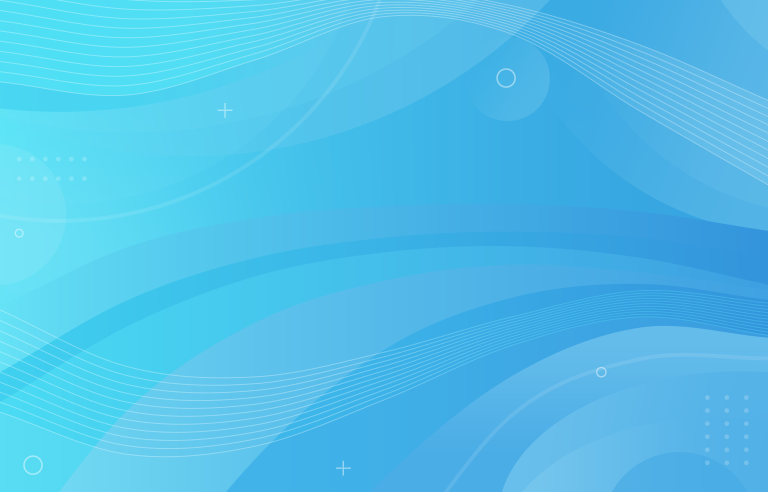
Write a Shadertoy shader that draws this background.

```glsl
// Canvas frame: 100 units wide, origin at the lower left
const vec2 FRAME = vec2(100.0, 64.06);
const int STRANDS = 11;
const float STRAND_WIDTH = 0.06;
const float STRAND_ALPHA = 0.32;
const float ARC_ALPHA = 0.10;
const float MARK_ALPHA = 0.45;
const float DOT_ALPHA = 0.2;

const vec3 CYAN = vec3(0.33, 0.90, 0.97);
const vec3 AQUA = vec3(0.25, 0.82, 0.94);
const vec3 PALE = vec3(0.47, 0.88, 0.96);
const vec3 MIST = vec3(0.53, 0.82, 0.94);
const vec3 SKY = vec3(0.28, 0.67, 0.90);
const vec3 BLUE = vec3(0.21, 0.64, 0.88);
const vec3 DEEP = vec3(0.20, 0.58, 0.86);
const vec3 WHITE = vec3(1.0);

// Wave heights at seven even steps across the canvas
const float RIBBON_A_TOP[7] = float[7](66.7, 64.1, 64.1, 65.6, 63.3, 58.2, 51.0);
const float RIBBON_A_LOW[7] = float[7](53.4, 51.7, 56.3, 61.9, 59.6, 49.6, 40.0);
const float RIBBON_B_TOP[7] = float[7](23.7, 16.3, 15.0, 18.2, 22.8, 26.2, 24.6);
const float RIBBON_B_LOW[7] = float[7](10.4, 4.9, 6.0, 12.0, 19.1, 22.8, 20.4);
const float CREST[7] = float[7](24.2, 31.9, 35.7, 37.2, 37.5, 36.5, 34.0);
const float SHADE[7] = float[7](15.6, 25.0, 30.5, 33.1, 33.9, 33.1, 30.6);
const float SWELL[7] = float[7](11.7, 21.6, 28.1, 31.2, 32.0, 30.5, 27.0);
const float VEIL[7] = float[7](-10.2, 10.7, 22.1, 27.5, 29.6, 28.6, 26.3);
const float TROUGH[7] = float[7](-40.0, -16.7, 4.4, 18.5, 25.3, 27.1, 25.0);
const float DUNE[7] = float[7](-53.0, -35.0, -16.7, 1.8, 15.1, 21.4, 20.1);
const float DUNE_ARC[7] = float[7](-75.0, -52.0, -30.0, -10.8, 10.0, 17.3, 17.4);

// Coverage with smooth edges
float pixel() { return FRAME.x / iResolution.x; }
float fill(float d) { return clamp(0.5 - d / pixel(), 0.0, 1.0); }
float stroke(float d, float w) { return fill(abs(d) - w); }

// Catmull-Rom curve through the wave heights
float height(float x, float h[7]) {
    float s = clamp(x, 0.0, 99.99) * 0.06;
    int i = int(s);
    float f = s - float(i), b = h[i], c = h[i + 1];
    float a = i > 0 ? h[max(i - 1, 0)] : 2.0 * b - c;
    float d = i < 5 ? h[min(i + 2, 6)] : 2.0 * c - b;
    return b + 0.5 * f * (c - a + f * (2.0 * a - 5.0 * b + 4.0 * c - d
        + f * (3.0 * (b - c) + d - a)));
}

// Signed distances, negative inside or below
float wave(vec2 p, float h[7]) {
    float slope = (height(p.x + 0.1, h) - height(p.x - 0.1, h)) / 0.2;
    return (p.y - height(p.x, h)) / sqrt(1.0 + slope * slope);
}
float disc(vec2 p, vec2 c, float r) { return length(p - c) - r; }
float oval(vec2 p, vec2 c, vec2 r) {
    vec2 q = (p - c) / r;
    float k = length(q);
    return k * (k - 1.0) / max(length(q / r), 1e-4);
}

float strands(float top, float low) {
    float ink = 0.0;
    for (int i = 0; i < STRANDS; i++)
        ink = max(ink, stroke(mix(top, low, float(i) / float(STRANDS - 1)), STRAND_WIDTH));
    return ink;
}
float plus(vec2 p, vec2 c) {
    vec2 q = abs(p - c);
    return fill(max(max(q.x, q.y) - 0.95, min(q.x, q.y) - 0.09));
}
float dots(vec2 p, vec2 start, vec2 gap, vec2 count) {
    vec2 cell = clamp(round((p - start) / gap), vec2(0.0), count - 1.0);
    return fill(disc(p, start + cell * gap, 0.3));
}
void paint(inout vec3 col, vec3 ink, float alpha) { col = mix(col, ink, clamp(alpha, 0.0, 1.0)); }

void mainImage(out vec4 fragColor, in vec2 fragCoord) {
    vec2 uv = fragCoord / iResolution.xy;
    vec2 p = uv * FRAME;

    // Backdrop and left glow
    vec3 col = mix(CYAN, BLUE, 1.0 - pow(1.0 - uv.x, 1.6));
    vec2 glow = (p - vec2(0, 31)) / vec2(24, 14);
    paint(col, PALE, 0.6 * exp(-dot(glow, glow)));

    // Upper left bowls
    paint(col, PALE, 0.12 * fill(disc(p, vec2(8.5, 76.8), 39.3)));
    paint(col, MIST, fill(disc(p, vec2(24.7, 107.9), 64.2)) * mix(0.04, 0.3, smoothstep(0.0, 0.65, uv.x)));
    paint(col, PALE, 0.13 * fill(disc(p, vec2(16.9, 115.4), 68.6)));
    paint(col, AQUA, 0.7 * fill(disc(p, vec2(7.8, 118.8), 69.3)) * (1.0 - smoothstep(0.1, 0.5, uv.x)));
    paint(col, WHITE, ARC_ALPHA * stroke(disc(p, vec2(7.8, 79.8), 44.5), 0.25));

    // Upper right folds and upper ribbon
    float lean = smoothstep(66.0, 104.0, p.x + 0.35 * (50.0 - p.y));
    paint(col, MIST, 0.34 * lean * fill(disc(p, vec2(104.2, 73.0), 39.6)));
    paint(col, MIST, 0.16 * lean * fill(disc(p, vec2(108.1, 71.5), 35.4)));
    float topA = wave(p, RIBBON_A_TOP), lowA = wave(p, RIBBON_A_LOW);
    paint(col, CYAN, 0.6 * fill(-lowA) * (1.0 - smoothstep(0.2, 0.5, uv.x)));
    paint(col, MIST, 0.3 * fill(-lowA) * fill(topA) * smoothstep(0.55, 1.0, uv.x));
    paint(col, MIST, 0.28 * fill(disc(p, vec2(117.2, 79.7), 28.1)));
    paint(col, WHITE, STRAND_ALPHA * strands(topA, lowA));

    // Middle waves, from back to front
    paint(col, mix(mix(PALE, CYAN, 0.5), DEEP, pow(uv.x, 0.8)), fill(wave(p, CREST)));
    paint(col, mix(AQUA, DEEP, uv.x), fill(wave(p, SHADE)));
    paint(col, mix(mix(CYAN, AQUA, 0.5), mix(SKY, DEEP, 0.5), uv.x), fill(wave(p, SWELL)));
    paint(col, mix(PALE, mix(SKY, DEEP, 0.4), pow(uv.x, 0.7)), fill(wave(p, VEIL)));
    float topB = wave(p, RIBBON_B_TOP), lowB = wave(p, RIBBON_B_LOW);
    paint(col, PALE, 0.3 * fill(lowB) * (1.0 - smoothstep(0.0, 0.4, uv.x)));
    float trough = fill(wave(p, TROUGH));
    paint(col, mix(vec3(0.24, 0.72, 0.92), DEEP, smoothstep(0.3, 1.1, uv.x)), trough);
    paint(col, SKY, 0.35 * fill(lowB) * trough);

    // Lower right dunes
    paint(col, mix(SKY, MIST, 0.05 + 0.4 * smoothstep(3.0, 21.0, p.y)), fill(wave(p, DUNE)));
    paint(col, WHITE, ARC_ALPHA * stroke(wave(p, DUNE_ARC), 0.25));
    float fade = smoothstep(62.0, 100.0, p.x);
    paint(col, mix(MIST, SKY, 0.4 + 0.4 * fade), 0.9 * fill(oval(p, vec2(96.4, -3.6), vec2(31.6, 19.3))));
    paint(col, mix(MIST, SKY, 0.2 + 0.65 * fade), 0.8 * fill(oval(p, vec2(93.1, -8.9), vec2(28.6, 18.6))));
    paint(col, mix(SKY, BLUE, 0.2), 0.6 * fill(disc(p, vec2(88.5, -4.9), 10.1)));
    paint(col, mix(WHITE, CYAN, smoothstep(0.4, 0.8, uv.x)), STRAND_ALPHA * strands(topB, lowB));

    // Soft discs
    float sheen = smoothstep(-7.0, 6.0, p.x - 66.1 + 0.5 * (53.8 - p.y));
    paint(col, MIST, 0.28 * sheen * fill(disc(p, vec2(66.1, 53.8), 5.5)));
    paint(col, WHITE, 0.08 * fill(disc(p, vec2(-0.6, 36.1), 9.2)));

    // Rings, crosses and dot grids
    float marks = max(stroke(disc(p, vec2(65.9, 53.9), 1.17), 0.1), stroke(disc(p, vec2(4.3, 3.5), 1.17), 0.1));
    marks = max(marks, stroke(disc(p, vec2(78.3, 15.6), 0.6), 0.09));
    marks = max(marks, stroke(disc(p, vec2(2.5, 33.7), 0.5), 0.08));
    marks = max(marks, max(plus(p, vec2(29.3, 49.7)), plus(p, vec2(44.7, 3.1))));
    paint(col, WHITE, MARK_ALPHA * marks);
    paint(col, WHITE, DOT_ALPHA * dots(p, vec2(2.5, 40.8), vec2(1.7, 2.55), vec2(6, 2)));
    paint(col, WHITE, DOT_ALPHA * dots(p, vec2(92.1, 3.8), vec2(2.54, 1.7), vec2(3, 6)));

    fragColor = vec4(col, 1.0);
}
```
